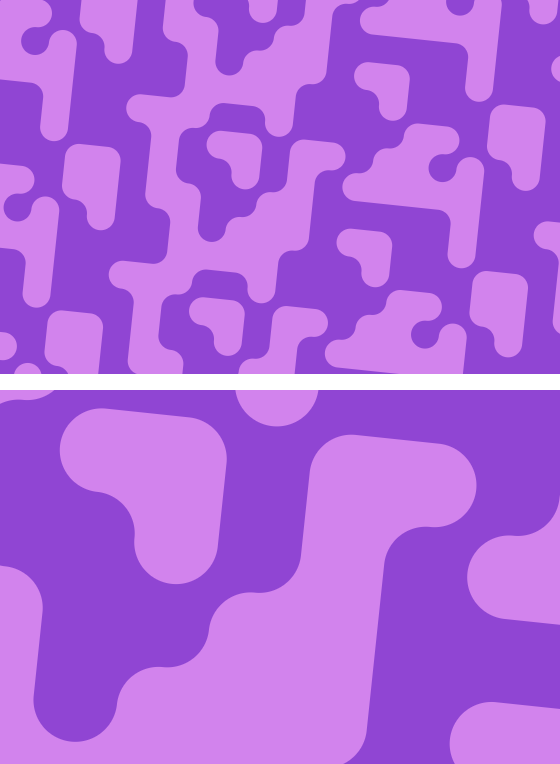
Top, the full canvas; bottom, a detail of the centre.
Reproduce this pattern procedurally as a Shadertoy shader.

```glsl
const vec3 VIOLET = vec3(0.565, 0.272, 0.827);
const vec3 ORCHID = vec3(0.824, 0.514, 0.930);
const float CELL_SIZE = 0.0746;   // fraction of the canvas height
const float TILT = 0.105;         // radians, clockwise
const vec2 TILE = vec2(15.0, 6.0);
const float TILE_SHIFT = 3.0;     // rows moved per tile column
const int RANKS = 89;             // prime, so cubing permutes the ranks
const int LIGHT_RANKS = 44;

int cubeRank(int n) {
    n %= RANKS;
    return n * n * n % RANKS;
}

// Shuffled on/off state of a grid site, repeating over sheared tiles
bool isLight(vec2 site, vec2 tile, float shift) {
    float tileColumn = floor((site.x + 0.5) / tile.x);
    vec2 local = mod(site - vec2(0.0, shift * tileColumn) + 0.5, tile);
    int index = int(local.x) * int(tile.y) + int(local.y);
    return cubeRank(cubeRank(index) + 20) < LIGHT_RANKS;
}

// Signed distance, in cells, to the rounded outline between four sites
float outlineDistance(vec2 p) {
    vec2 base = floor(p);
    vec2 local = p - base - 0.5;
    float nearestLight = 1.5;
    float nearestDark = 1.5;
    vec2 lean = vec2(0.0);
    int lightCount = 0;

    for (int i = 0; i < 4; i++) {
        vec2 corner = vec2(i % 2, i / 2);
        vec2 centre = corner - 0.5;
        float reach = length(local - centre);
        if (isLight(base + corner, TILE, TILE_SHIFT)) {
            nearestLight = min(nearestLight, reach);
            lean += centre;
            lightCount++;
        } else {
            nearestDark = min(nearestDark, reach);
        }
    }

    // Straight edge between two neighbouring pairs
    if (lightCount == 2 && dot(lean, lean) > 0.5) return -dot(local, lean);
    // Rounded notch, or rounded ends (diagonal light sites stay apart)
    return lightCount > 2 ? 0.5 - nearestDark : nearestLight - 0.5;
}

vec2 rotate(vec2 p, float angle) {
    float c = cos(angle);
    float s = sin(angle);
    return vec2(c * p.x - s * p.y, s * p.x + c * p.y);
}

void mainImage(out vec4 fragColor, in vec2 fragCoord) {
    vec2 p = rotate(fragCoord / iResolution.y, TILT) / CELL_SIZE;
    float pixel = 1.0 / (CELL_SIZE * iResolution.y);

    // Edge softened over one pixel
    float light = clamp(0.5 - outlineDistance(p) / pixel, 0.0, 1.0);
    fragColor = vec4(mix(VIOLET, ORCHID, light), 1.0);
}
```
